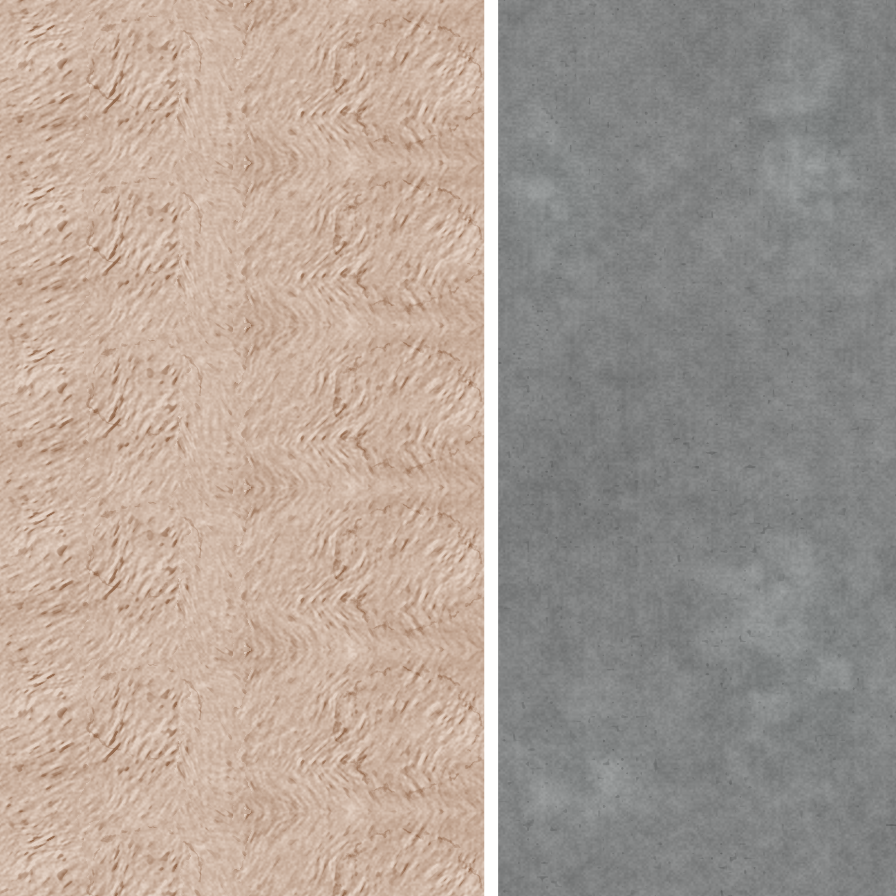
Write a WebGL 1 fragment shader that draws this texture.

```glsl
precision highp float;
// Two material panels side by side, split by a white gap: a chiselled beige
// plaster whose relief repeats in rows, and a smooth mottled grey concrete.
// Stretched noise gives the strokes, its slope the shading; fbm the stains.

uniform vec2 u_resolution;

const float ROW = 0.181;

float hash(vec2 p) {
  return fract(sin(dot(p, vec2(127.1, 311.7))) * 43758.5453);
}

float noise(vec2 p) {
  vec2 i = floor(p), f = fract(p);
  f = f * f * (3.0 - 2.0 * f);
  return mix(mix(hash(i), hash(i + vec2(1, 0)), f.x),
             mix(hash(i + vec2(0, 1)), hash(i + vec2(1, 1)), f.x), f.y);
}

float fbm(vec2 p) {
  float sum = 0.0, amp = 0.5;
  for (int i = 0; i < 5; i++) {
    sum += amp * noise(p);
    p = mat2(1.6, 1.2, -1.2, 1.6) * p + 7.3;
    amp *= 0.5;
  }
  return sum;
}

// Soft elliptical spot, 1 at its centre
float spot(vec2 p, vec2 centre, vec2 radius) {
  vec2 d = (p - centre) / radius;
  return exp(-dot(d, d));
}

// Height of short chisel strokes at a given lean, slightly bent
float strokes(vec2 p, float lean) {
  p += 0.014 * (vec2(noise(p * 26.0), noise(p * 26.0 + 31.0)) - 0.5);
  vec2 q = mat2(cos(lean), sin(lean), -sin(lean), cos(lean)) * p;
  return 0.6 * noise(q * vec2(190.0, 62.0)) + 0.4 * noise(q * vec2(330.0, 150.0) + 9.0);
}

// x: shaded slope of the strokes, y: depth of the pits
vec2 relief(vec2 p) {
  float ragged = p.x + 0.05 * (fbm(p * 40.0) - 0.5);
  float lean = ragged > 0.20 && ragged < 0.27 ? -0.65 : 0.65;
  lean += ragged < 0.10 ? 0.35 : 0.0;
  float h = strokes(p, lean);
  return vec2(h - strokes(p + vec2(0.0024, -0.0018), lean), smoothstep(0.33, 0.15, h));
}

// Broken dark rim of a chipped oval
float rim(vec2 p, vec2 centre, vec2 radius) {
  float wobble = 0.45 * (fbm(p * 60.0) - 0.5);
  float d = abs(length((p - centre) / radius) - 1.0 + wobble);
  return smoothstep(0.05, 0.0, d) * smoothstep(0.40, 0.6, noise(p * 130.0 + 4.0));
}

vec3 plaster(vec2 uv) {
  // c.y runs over one row, zero at its middle; fold is the distance from it
  float v = fract((uv.y - 0.818) / ROW);
  vec2 c = vec2(uv.x, (v - 0.5) * ROW);
  float fold = abs(c.y);
  float mirrored = smoothstep(0.25, 0.29, uv.x);

  // Strokes on the left blend across the row seam, those on the right mirror
  vec2 wrapped = mix(relief(c), relief(c - vec2(0.0, ROW)), smoothstep(0.070, 0.0905, c.y));
  vec2 r = mix(wrapped, relief(vec2(c.x, fold) + vec2(0.0, 3.0)), mirrored * smoothstep(0.03, 0.06, fold));

  // Smooth bands lie between the ovals on the right
  float seam = ROW * 0.5 - fold;
  float calm = 1.0 - 0.55 * smoothstep(0.33, 0.38, uv.x) * smoothstep(0.035, 0.015, seam);
  float carved = calm * (0.45 + 1.0 * noise(vec2(c.x * 30.0, c.y * 30.0 + 2.0)));
  float tone = 0.16 + 4.1 * r.x * carved - 1.9 * r.y * carved;

  // Broad light and brown patches of each row
  tone += 1.5 * (fbm(vec2(c.x * 18.0, fold * 24.0) + 5.0) - 0.48);
  tone -= 0.95 * spot(c, vec2(0.06, -0.045), vec2(0.055, 0.013));
  tone += 0.40 * spot(c, vec2(0.04, 0.025), vec2(0.06, 0.025));
  vec2 s = vec2(c.x, seam);
  tone -= 0.85 * spot(s, vec2(0.306 - seam * 0.5, 0.010), vec2(0.028, 0.014));
  tone -= 0.65 * spot(s, vec2(0.46, 0.018), vec2(0.075, 0.008));
  tone += 0.90 * spot(s, vec2(0.392, 0.0), vec2(0.007, 0.014));
  tone += 0.80 * spot(s, vec2(0.455, 0.0), vec2(0.022, 0.004));
  tone += 0.25 * spot(c, vec2(0.45, 0.0), vec2(0.08, 0.05));

  // Chipped ovals and a faint vertical joint
  tone -= 1.9 * rim(c, vec2(0.455, 0.0), vec2(0.078, 0.066));
  tone -= 1.7 * rim(c, vec2(0.160, 0.022), vec2(0.060, 0.049));
  tone -= 0.25 * smoothstep(0.004, 0.0, abs(uv.x - 0.336 + 0.008 * (noise(c * 90.0) - 0.5)));

  // Sandy grain
  tone += 1.1 * (noise(uv * 400.0) - 0.5) + 0.7 * (noise(uv * 230.0 + 5.0) - 0.5);
  return vec3(0.792, 0.692, 0.622) + clamp(tone, -4.0, 1.9) * vec3(0.052, 0.068, 0.078);
}

vec3 concrete(vec2 uv) {
  float tone = 0.508 + 0.06 * (fbm(uv * 9.0) - 0.48) + 0.09 * (fbm(uv * 50.0 + 3.0) - 0.48);
  // Pale stains to the right and left, a darker middle
  float stain = spot(uv, vec2(0.91, 0.83), vec2(0.06, 0.13))
              + spot(uv, vec2(0.62, 0.78), vec2(0.06, 0.09))
              + spot(uv, vec2(0.90, 0.27), vec2(0.11, 0.15))
              + 0.7 * spot(uv, vec2(0.66, 0.14), vec2(0.09, 0.08));
  tone += 0.11 * stain * smoothstep(0.35, 0.8, fbm(uv * 28.0 + 8.0));
  tone -= 0.014 * spot(uv, vec2(0.66, 0.50), vec2(0.12, 0.22));
  // Fine grain with scattered pits
  tone += 0.055 * (noise(uv * 400.0) - 0.5) + 0.035 * (noise(uv * 220.0 + 4.0) - 0.5);
  tone -= 0.10 * smoothstep(0.84, 0.97, noise(uv * 190.0 + 6.0)) * noise(uv * 25.0);
  return tone + vec3(-0.004, 0.003, 0.003) * (0.7 + stain);
}

void main() {
  vec2 uv = gl_FragCoord.xy / u_resolution;
  float soft = 0.6 / u_resolution.x;
  vec3 colour = mix(plaster(uv), vec3(1.0, 1.0, 0.995), smoothstep(-soft, soft, uv.x - 0.5405));
  colour = mix(colour, concrete(uv), smoothstep(-soft, soft, uv.x - 0.556));
  gl_FragColor = vec4(colour, 1.0);
}
```
